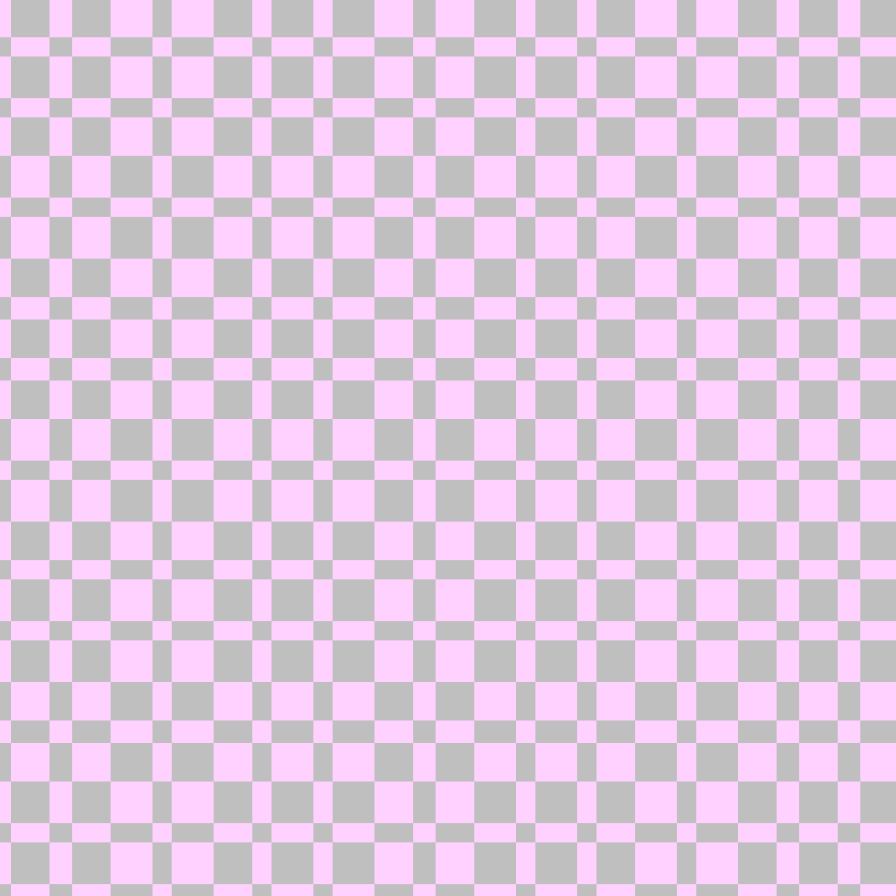
Reproduce this pattern procedurally as a WebGL 1 fragment shader.

```glsl
precision highp float;

uniform vec2 u_resolution;

// Alternating +1/-1 stripes on each axis, with short and long bands
// in an 8-bands-per-13-units rhythm, snapped to a fine grid.
vec2 stripeSigns(vec2 uv) {
    vec2 cell = floor(vec2(uv.x, 1.0 - uv.y) * vec2(278.5, 279.3) - vec2(15.4, 111.6));
    vec2 unit = floor((cell + 0.25) / 6.2831853);
    vec2 band = floor((8.0 * unit + 5.5) / 13.0);
    return 1.0 - 2.0 * mod(band, 2.0);
}

void main() {
    // Average the stripes across the pixel; the axes are independent.
    vec2 coverage = vec2(0.0);
    for (int i = 0; i < 8; i++) {
        float offset = (float(i) + 0.5) / 8.0 - 0.5;
        coverage += stripeSigns((gl_FragCoord.xy + offset) / u_resolution) / 8.0;
    }

    // The product of both stripe sets makes the uneven checks.
    float grayAmount = 0.5 + 0.5 * coverage.x * coverage.y;
    vec3 pink = vec3(1.0, 0.82, 1.0);
    vec3 gray = vec3(0.75);
    gl_FragColor = vec4(mix(pink, gray, grayAmount), 1.0);
}
```
